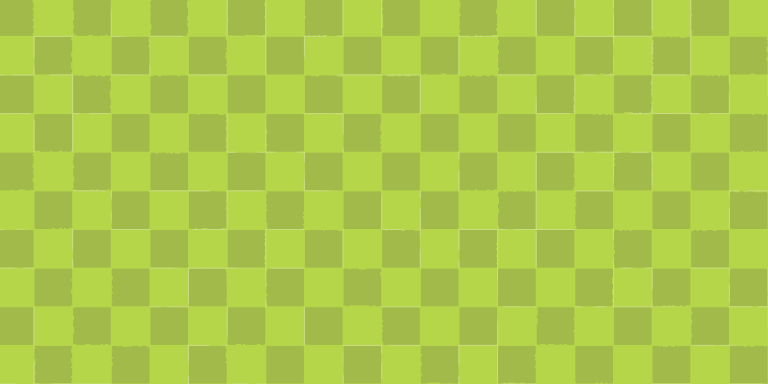
A Shadertoy shader for this pattern:

```glsl
// Two-tone lime checkerboard with faint pale seams and slightly ragged edges.

const vec3 LIGHT_LIME = vec3(0.714, 0.840, 0.290);
const vec3 DARK_OLIVE = vec3(0.637, 0.729, 0.290);
const vec3 SEAM_PALE  = vec3(0.790, 0.865, 0.520);

const float CELL_SIZE     = 0.1006; // cell side, in canvas heights
const float CELL_INSET    = 0.012;  // the rest are in cell sides
const float CORNER_RADIUS = 0.035;
const float SEAM_WIDTH    = 0.024;
const float NICK_DEPTH    = 0.025;
const float NICK_SCALE    = 16.0;   // nick slots along one edge
const float SEAM_CHANCE   = 0.38;
const float NICK_CHANCE   = 0.28;

float hash(vec2 p) {
    return fract(sin(dot(p, vec2(127.1, 311.7))) * 43758.5453);
}

float noise(float x, float seed) {
    float i = floor(x);
    float t = smoothstep(0.0, 1.0, x - i);
    return mix(hash(vec2(i, seed)), hash(vec2(i + 1.0, seed)), t);
}

float roundedBox(vec2 p, vec2 halfSize, float radius) {
    vec2 q = abs(p) - halfSize + radius;
    return length(max(q, 0.0)) + min(max(q.x, q.y), 0.0) - radius;
}

// Coverage of a line that may be thinner than a pixel.
float lineCoverage(float d, float width, float pixel) {
    float upper = clamp((d + 0.5 * width) / pixel + 0.5, 0.0, 1.0);
    float lower = clamp((d - 0.5 * width) / pixel + 0.5, 0.0, 1.0);
    return upper - lower;
}

// Wear of the nearest edge: x = seam strength, y = nick depth.
// across is measured over the edge, along runs beside it.
vec2 edgeWear(float across, float along, float axisSeed) {
    vec2 edge = vec2(floor(across + 0.5), floor(along));
    float seed = hash(edge + axisSeed) * 91.0;
    float hasSeam = step(hash(edge + axisSeed + 17.3), SEAM_CHANCE);
    float hasNicks = step(hash(edge + axisSeed + 41.9), NICK_CHANCE);
    float patches = smoothstep(0.15, 0.4, noise(along * 3.0, seed));
    float nicks = smoothstep(0.62, 0.72, noise(along * NICK_SCALE, seed + 5.0));
    return vec2(hasSeam * patches, hasNicks * nicks * NICK_DEPTH);
}

void mainImage(out vec4 fragColor, in vec2 fragCoord) {
    // Grid anchored at the lower right corner
    float pixel = 1.0 / (CELL_SIZE * iResolution.y);
    vec2 p = (fragCoord - vec2(iResolution.x, 0.0)) * pixel;
    vec2 cell = floor(p);
    vec2 local = p - cell - 0.5;
    float isDark = mod(cell.x + cell.y, 2.0);

    vec2 wearX = edgeWear(p.x, p.y, 3.7);
    vec2 wearY = edgeWear(p.y, p.x, 58.1);

    // Dark squares
    vec2 halfSize = 0.5 - CELL_INSET - vec2(wearX.y, wearY.y);
    float d = roundedBox(local, halfSize, CORNER_RADIUS);
    float fill = isDark * clamp(0.5 - d / pixel, 0.0, 1.0);
    vec3 color = mix(LIGHT_LIME, DARK_OLIVE, fill);

    // Pale seams on some of the edges
    vec2 toEdge = p - floor(p + 0.5);
    float seamX = wearX.x * lineCoverage(toEdge.x, SEAM_WIDTH, pixel);
    float seamY = wearY.x * lineCoverage(toEdge.y, SEAM_WIDTH, pixel);
    color = mix(color, SEAM_PALE, max(seamX, seamY));

    fragColor = vec4(color, 1.0);
}
```
